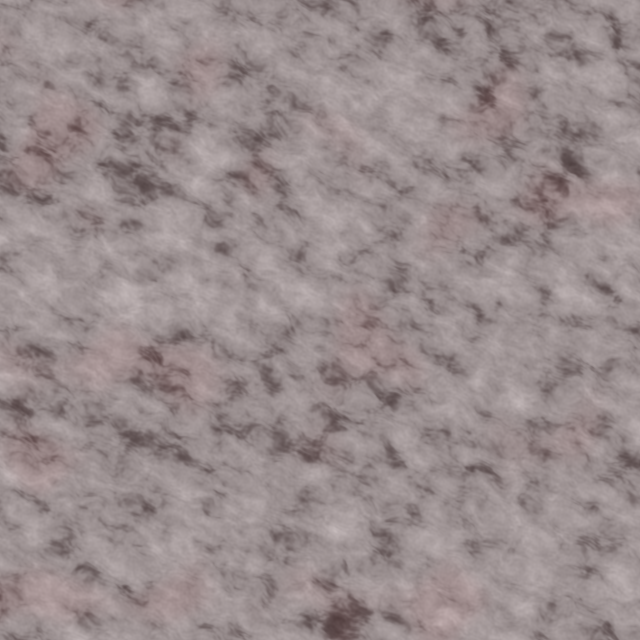
This texture is drawn by a WebGL 1 fragment shader. Its source:

```glsl
precision highp float;

uniform vec2 u_resolution;

const float GRAIN_ANGLE = -0.45;
const vec2 GRAIN_STRETCH = vec2(0.76, 1.24);

vec2 hash2(vec2 p) {
  vec3 h = fract(p.xyx * vec3(0.1031, 0.1030, 0.0973));
  h += dot(h, h.yzx + 33.33);
  return fract((h.xx + h.yz) * h.zy);
}

float cornerSlope(vec2 cell, vec2 corner, vec2 local) {
  vec2 gradient = hash2(cell + corner) * 2.0 - 1.0;
  return dot(gradient, local - corner);
}

// Gradient noise, centred on zero
float gradientNoise(vec2 p) {
  vec2 cell = floor(p);
  vec2 f = p - cell;
  vec2 w = f * f * f * (f * (f * 6.0 - 15.0) + 10.0);
  float low = mix(cornerSlope(cell, vec2(0.0), f),
                  cornerSlope(cell, vec2(1.0, 0.0), f), w.x);
  float high = mix(cornerSlope(cell, vec2(0.0, 1.0), f),
                   cornerSlope(cell, vec2(1.0), f), w.x);
  return mix(low, high, w.y);
}

float fractalNoise(vec2 p, float gain) {
  float sum = 0.0;
  float amplitude = 1.0;
  for (int i = 0; i < 4; i++) {
    sum += amplitude * gradientNoise(p);
    p = p * 1.97 + vec2(37.3, 71.9);
    amplitude *= gain;
  }
  return sum;
}

// Coordinates along and across the slanted grain
vec2 grainSpace(vec2 p, float angle, vec2 stretch) {
  float c = cos(angle);
  float s = sin(angle);
  return vec2(c * p.x + s * p.y, c * p.y - s * p.x) * stretch;
}

// Light stone that falls off faster inside the dark flecks
vec3 stoneColor(float darkness, float pink, float dust) {
  float fleck = smoothstep(0.05, 0.85, darkness);
  float red = 0.605 - 0.13 * darkness - 0.12 * fleck + dust;
  float greenBlue = red - 0.043 - 0.012 * fleck - 0.022 * pink;
  return vec3(red + 0.008 * pink, greenBlue, greenBlue + 0.002);
}

void main() {
  vec2 uv = gl_FragCoord.xy / min(u_resolution.x, u_resolution.y);

  // Ragged fleck outlines
  vec2 warp = vec2(gradientNoise(uv * 26.0 + 11.0),
                   gradientNoise(uv * 26.0 + 83.0));
  vec2 grain = grainSpace(uv + 0.012 * warp, GRAIN_ANGLE, GRAIN_STRETCH);

  // Broad patches gather the flecks into clusters
  float patches = gradientNoise(uv * 4.5 + 19.0);
  float flecks = fractalNoise(grain * 18.0 + 140.0, 0.67);
  float darkness = 1.15 * (flecks + 0.6 * patches);

  // Faint pink stains and fine dust
  float stain = gradientNoise(uv * 8.0 + 57.0) + 0.5 * patches;
  float pink = smoothstep(0.05, 0.45, stain);
  float dust = 0.025 * gradientNoise(uv * 190.0 + 5.0);

  gl_FragColor = vec4(stoneColor(darkness, pink, dust), 1.0);
}
```
